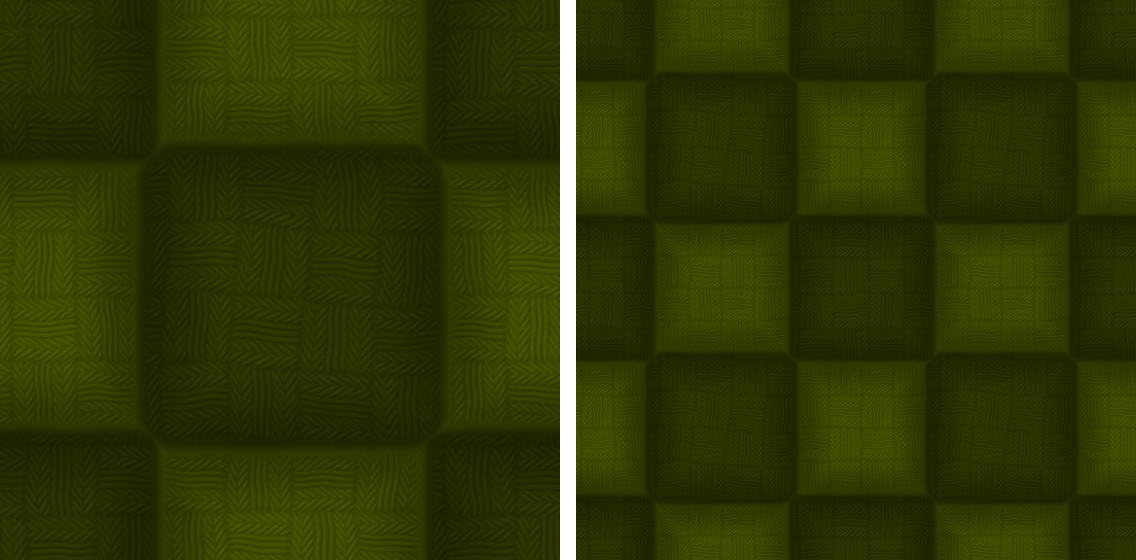
Left: one tile. Right: repeated 2 by 2.
A Shadertoy shader for this texture:

```glsl
const vec2  PATCH_CENTER = vec2(0.521, 0.471);
const float BIG_HALF     = 0.272;  // half width of the bulging dark patch
const float BIG_ROUND    = 0.067;
const float SMALL_HALF   = 0.261;  // half width of the other dark patch
const float SMALL_ROUND  = 0.032;
const float DARK_CELLS   = 7.9;    // weave cells per canvas width
const float LIGHT_CELLS  = 8.6;
const vec2  BIG_SHIFT    = vec2(0.80, 0.03);
const vec2  SMALL_SHIFT  = vec2(0.79, 0.15);
const float TWIST        = 0.13;   // turn of the weave in the big patch
const float STITCHES     = 7.0;    // chevrons along one cell
const float STITCH_SLANT = 1.7;
const float CORD_HALF    = 0.14;   // half width of the plain cords
const float CORD_COUNT   = 3.0;
const float BRAID_HALF   = 0.17;
const float WARP         = 0.004;
const float WEAVE_DEPTH  = 0.20;
const float RELIEF       = 0.10;
const float SEAM_SOFT    = 0.011;
const vec3  OLIVE        = vec3(0.865, 1.0, 0.0);
const float LIGHT_TONE   = 0.292;
const float LIGHT_EDGE   = 0.215;
const float DARK_TONE    = 0.203;
const float DARK_EDGE    = 0.145;
const float PI           = 3.14159265;

vec2 hash2(vec2 p) {
    vec3 q = fract(p.xyx * vec3(0.1031, 0.1030, 0.0973));
    q += dot(q, q.yzx + 33.33);
    return fract((q.xx + q.yz) * q.zy);
}

float corner(vec2 cell, vec2 offset, vec2 f, float period) {
    vec2 gradient = hash2(mod(cell + offset, period) + 7.0) * 2.0 - 1.0;
    return dot(gradient, f - offset);
}

// Gradient noise that wraps after a whole period
float noise(vec2 uv, float period) {
    vec2 p = uv * period, i = floor(p), f = p - i;
    vec2 s = f * f * f * (f * (f * 6.0 - 15.0) + 10.0);
    return mix(mix(corner(i, vec2(0, 0), f, period), corner(i, vec2(1, 0), f, period), s.x),
               mix(corner(i, vec2(0, 1), f, period), corner(i, vec2(1, 1), f, period), s.x), s.y);
}

vec2 wrap(vec2 p) { return fract(p + 0.5) - 0.5; }

float roundBox(vec2 p, float halfSize, float radius) {
    vec2 q = abs(p) - halfSize + radius;
    return length(max(q, 0.0)) + min(max(q.x, q.y), 0.0) - radius;
}

// Height of the basket weave: two braids beside plain cords in each cell
float weave(vec2 p, float seed) {
    vec2 cell = floor(p), f = p - cell - 0.5;
    vec2 rnd = hash2(cell + seed);
    if (mod(cell.x + cell.y, 2.0) > 0.5) f = vec2(f.y, -f.x);
    f.x += (rnd.x - 0.5) * 0.12 * f.y + 0.012 * sin(f.y * 9.0 + rnd.y * 6.0);

    float side = abs(f.x);
    float across = abs(side - CORD_HALF - BRAID_HALF) / BRAID_HALF;
    float chevron = f.y * STITCHES - across * STITCH_SLANT + rnd.y + 0.4 * step(0.0, f.x);
    float braid = 1.0 - 0.75 * pow(abs(cos(PI * chevron)), 4.0);
    braid *= 1.0 - 0.55 * smoothstep(0.6, 1.1, across);
    braid *= 0.75 + 0.25 * smoothstep(0.0, 0.25, across);

    float cordPhase = (f.x / (2.0 * CORD_HALF) + 0.5) * CORD_COUNT;
    float cords = 0.85 - 0.7 * pow(abs(cos(PI * cordPhase)), 3.0);
    float height = mix(cords, braid, smoothstep(-0.015, 0.015, side - CORD_HALF));
    return height * (1.0 - 0.5 * smoothstep(0.40, 0.5, abs(f.y)));
}

void mainImage(out vec4 fragColor, in vec2 fragCoord) {
    vec2 uv = fragCoord / iResolution.xy;
    vec2 bend = vec2(noise(uv, 9.0), noise(uv + 0.37, 9.0));
    vec2 p = uv + WARP * bend - PATCH_CENTER;

    // Checker of swollen dark patches with light ones between
    vec2 big = wrap(p), small = wrap(p + 0.5);
    float bigDist = roundBox(big, BIG_HALF, BIG_ROUND);
    float smallDist = roundBox(small, SMALL_HALF, SMALL_ROUND);
    float dist = min(bigDist, smallDist);

    // Weave coordinates of the patch
    vec2 q;
    float seed;
    if (dist > 0.0) {
        bool beside = abs(big.x) > abs(big.y);
        q = (beside ? vec2(small.x, big.y) : vec2(big.x, small.y)) * LIGHT_CELLS;
        seed = beside ? 20.0 : 40.0;
    } else if (bigDist < smallDist) {
        float a = TWIST * exp(-14.0 * dot(big, big));
        q = mat2(cos(a), sin(a), -sin(a), cos(a)) * big * DARK_CELLS + BIG_SHIFT;
        seed = 60.0;
    } else {
        q = small * DARK_CELLS + SMALL_SHIFT;
        seed = 80.0;
    }
    q += 0.06 * bend.yx;

    // Relief lit from the upper left, fading into the seams
    float height = weave(q, seed);
    float slope = height - weave(q + vec2(-0.025, 0.025), seed);
    float relief = WEAVE_DEPTH * (height - 0.62) + RELIEF * slope;
    float shade = 1.0 + relief * smoothstep(0.0, 0.03, abs(dist));
    shade *= 1.0 + 0.07 * noise(uv, 6.0) + 0.04 * noise(uv, 40.0);

    // Patch tones darken towards the seams
    float light = mix(LIGHT_EDGE, LIGHT_TONE, smoothstep(0.0, 0.14, dist));
    float dark = mix(DARK_EDGE, DARK_TONE, smoothstep(0.0, 0.17, -dist));
    dark *= bigDist < smallDist ? 1.0 : 0.97;
    float tone = mix(dark, light, smoothstep(-SEAM_SOFT, SEAM_SOFT, dist));
    fragColor = vec4(OLIVE * tone * shade, 1.0);
}
```
